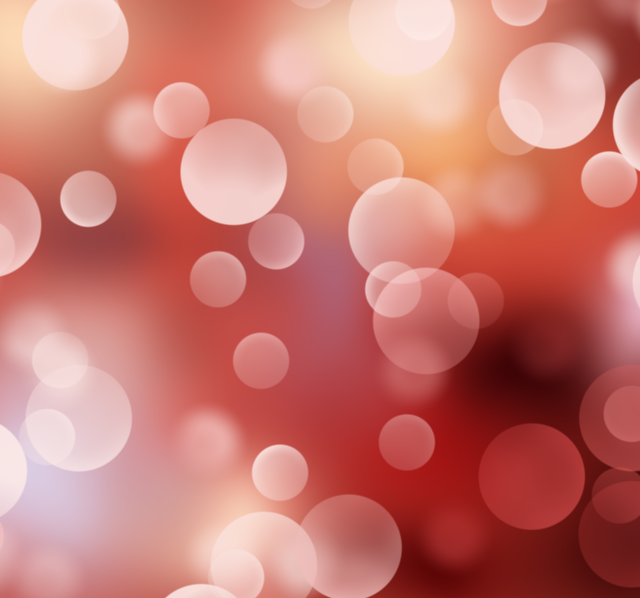
A Shadertoy shader for this background:

```glsl
#define LARGE_RADIUS 0.089
#define SMALL_RADIUS 0.047
#define LARGE_CELL 0.25
#define SMALL_CELL 0.19
#define SOFT_CELL 0.20
#define EDGE 0.0020
#define SOFT_EDGE 0.026
#define RIM_GAIN 0.50
#define WARP 0.08
#define CREAM vec3(0.99, 0.92, 0.91)
#define EMBER vec3(0.86, 0.18, 0.18)
#define BASE_RED vec3(0.76, 0.24, 0.19)

vec3 hash3(vec2 cell) {
    vec3 q = fract(cell.xyx * vec3(0.1031, 0.1030, 0.0973));
    q += dot(q, q.yxz + 33.33);
    return fract((q.xxy + q.yzz) * q.zyx);
}

float valueNoise(vec2 p) {
    vec2 i = floor(p), f = fract(p);
    f = f * f * f * (f * (f * 6.0 - 15.0) + 10.0);
    float low = mix(hash3(i).x, hash3(i + vec2(1, 0)).x, f.x);
    float high = mix(hash3(i + vec2(0, 1)).x, hash3(i + vec2(1, 1)).x, f.x);
    return mix(low, high, f.y);
}

// Blend a soft pool of colour into the field
void glow(inout vec3 col, vec2 uv, vec2 centre, vec2 size, vec3 tint) {
    vec2 q = (uv - centre) / size;
    col = mix(col, tint, exp(-dot(q, q)));
}

// Out-of-focus colour field behind the discs
vec3 backdrop(vec2 p) {
    vec2 uv = p * iResolution.y / iResolution.xy;
    uv += WARP * (vec2(valueNoise(p * 6.0 + 7.0), valueNoise(p * 6.0 + 31.0)) - 0.5);
    vec3 col = BASE_RED * (0.85 + 0.3 * valueNoise(p * 7.0 + 3.0));

    // Shadows
    glow(col, uv, vec2(0.12, 0.61), vec2(0.14, 0.09), vec3(0.54, 0.19, 0.20));
    glow(col, uv, vec2(0.98, 0.91), vec2(0.12, 0.12), vec3(0.48, 0.10, 0.09));
    glow(col, uv, vec2(0.70, 0.25), vec2(0.23, 0.19), vec3(0.68, 0.08, 0.08));
    glow(col, uv, vec2(0.83, 0.38), vec2(0.15, 0.10), vec3(0.24, 0.01, 0.02));
    glow(col, uv, vec2(1.02, 0.12), vec2(0.20, 0.25), vec3(0.18, 0.01, 0.01));
    glow(col, uv, vec2(0.68, 0.03), vec2(0.17, 0.08), vec3(0.36, 0.02, 0.02));

    // Lights
    glow(col, uv, vec2(0.51, 0.56), vec2(0.11, 0.23), vec3(0.68, 0.38, 0.46));
    glow(col, uv, vec2(0.12, 0.41), vec2(0.15, 0.11), vec3(0.86, 0.58, 0.52));
    glow(col, uv, vec2(0.70, 0.74), vec2(0.18, 0.13), vec3(0.93, 0.60, 0.36));
    glow(col, uv, vec2(0.62, 0.93), vec2(0.23, 0.16), vec3(1.00, 0.91, 0.80));
    glow(col, uv, vec2(0.02, 0.93), vec2(0.21, 0.20), vec3(0.99, 0.85, 0.71));
    glow(col, uv, vec2(0.07, 0.20), vec2(0.21, 0.22), vec3(0.86, 0.80, 0.89));
    glow(col, uv, vec2(0.36, 0.11), vec2(0.13, 0.12), vec3(0.97, 0.81, 0.72));
    glow(col, uv, vec2(1.01, 0.48), vec2(0.08, 0.10), vec3(0.90, 0.69, 0.76));
    return col;
}

// Scatter translucent discs of one size on a jittered grid
void addDiscs(inout vec3 col, vec2 p, float cell, float radius, float edge,
              float density, float opacity, float seed) {
    vec2 home = floor(p / cell);
    for (int y = -1; y <= 1; y++)
    for (int x = -1; x <= 1; x++) {
        vec2 id = home + vec2(x, y);
        vec3 place = hash3(id + seed);
        vec3 look = hash3(id + seed + 57.0);
        vec2 centre = (id + 0.5 + 0.85 * (place.xy - 0.5)) * cell;
        vec2 q = p - centre;
        float dist = length(q);
        if (place.z > density || dist > radius + edge) continue;

        // Tint follows the light behind the disc
        vec3 behind = backdrop(centre);
        float luma = dot(behind, vec3(0.30, 0.59, 0.11));
        float lightness = clamp(smoothstep(0.08, 0.42, luma) + 0.5 * look.z - 0.2, 0.0, 1.0);
        vec3 tint = mix(mix(EMBER, CREAM, lightness), behind, 0.06);

        // Uneven fill, brighter on one side, with a wide soft rim there
        float angle = 6.2832 * look.x;
        float side = 0.5 + 0.5 * dot(q / radius, vec2(cos(angle), sin(angle)));
        float mottle = valueNoise(p * 11.0 + 90.0 * look.xy);
        float shade = smoothstep(0.1, 0.85, 0.55 * side + 0.45 * mottle);
        float strength = opacity * mix(0.55, 1.25, look.y) * mix(0.45, 1.0, lightness);
        float fill = strength * mix(0.5, 1.05, shade);
        float sharp = step(edge, 0.01);
        float rim = sharp * RIM_GAIN * side * side * smoothstep(0.55, 1.05, dist / radius);
        float mask = 1.0 - smoothstep(radius - edge, radius + edge, dist);
        col = mix(col, tint, mask * clamp(fill + rim * lightness * strength, 0.0, 0.95));
    }
}

void mainImage(out vec4 fragColor, in vec2 fragCoord) {
    vec2 p = fragCoord / iResolution.y;
    vec3 col = backdrop(p);
    addDiscs(col, p, SOFT_CELL, SMALL_RADIUS, SOFT_EDGE, 0.60, 0.80, 11.0);
    addDiscs(col, p, LARGE_CELL, LARGE_RADIUS, EDGE, 0.72, 0.88, 23.0);
    addDiscs(col, p, SMALL_CELL, SMALL_RADIUS, EDGE, 0.65, 0.55, 41.0);
    fragColor = vec4(clamp(col, 0.0, 1.0), 1.0);
}
```
